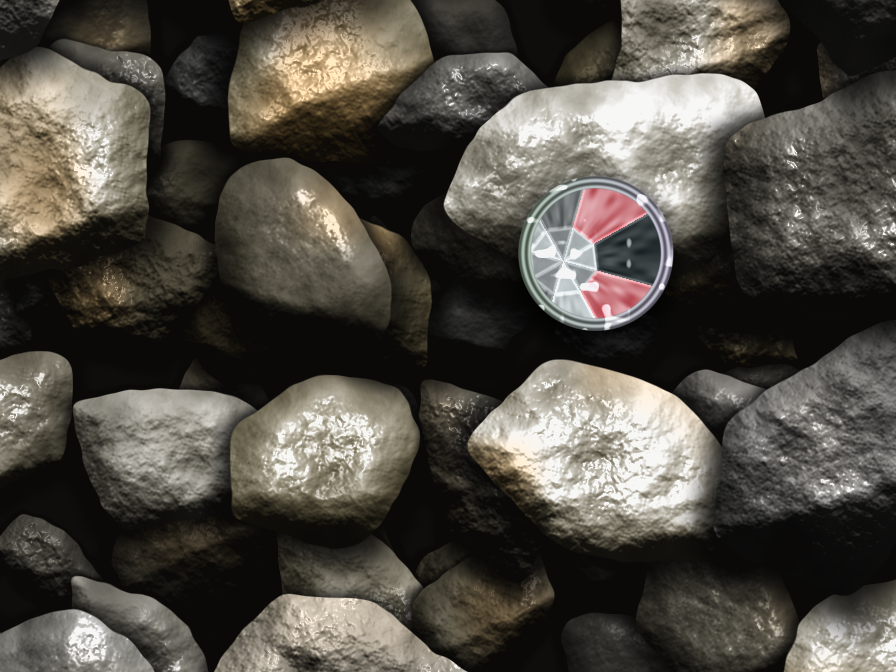
Write a Shadertoy shader that draws this texture.

```glsl
// Wet gravel with one cut-glass gem. Stones are rounded random polygons on
// jittered grids, painted from a dark small layer up to a lit large layer;
// each gets facets, a grainy bump, mottled colour and wet glints.

const float TAU = 6.2831853;
const int LAYERS = 3;
const int SIDES = 7;
const float BACK_CELL = 0.19;           // grid size of the deepest layer
const float CELL_GROWTH = 1.48;         // grid size ratio between layers
const float FRONT_PRESENCE = 0.8;       // share of front cells with a stone
const float GRAIN_FREQ = 15.0;
const float GRAIN_DEPTH = 0.062;
const float GLINT = 0.75;
const vec3 LIGHT = vec3(0.12, 0.60, 0.79);
const vec3 WARMTH = vec3(0.0, 0.018, 0.07);
const vec3 GAP_COLOR = vec3(0.055, 0.052, 0.045);
const vec3 RUST = vec3(1.10, 0.95, 0.76);
const vec2 GEM_CENTER = vec2(0.22, 0.123);  // from the canvas centre
const float GEM_RADIUS = 0.115;
const vec3 GEM_PALE = vec3(0.70, 0.73, 0.74);
const vec3 GEM_PINK = vec3(0.80, 0.38, 0.41);
const vec3 GEM_DARK = vec3(0.17, 0.20, 0.21);

vec3 hash3(vec2 p) {
    vec3 q = fract(vec3(p.xyx) * vec3(0.1031, 0.1030, 0.0973));
    q += dot(q, q.yxz + 33.33);
    return fract((q.xxy + q.yzz) * q.zyx);
}

float noise(vec2 p) {
    vec2 i = floor(p), f = fract(p);
    f = f * f * (3.0 - 2.0 * f);
    return mix(mix(hash3(i).x, hash3(i + vec2(1, 0)).x, f.x),
               mix(hash3(i + vec2(0, 1)).x, hash3(i + vec2(1, 1)).x, f.x), f.y);
}

float fbm(vec2 p) {
    float sum = 0.0, amp = 0.5;
    for (int i = 0; i < 5; i++) {
        sum += amp * noise(p);
        p = mat2(1.6, 1.2, -1.2, 1.6) * p + 7.3;
        amp *= 0.5;
    }
    return sum;
}

// Smooth polygon: x is 1 on the outline, yz is the outward gradient.
vec3 polygon(vec2 p, vec2 id, float sharpness) {
    float total = 0.0;
    vec2 grad = vec2(0);
    for (int i = 0; i < SIDES; i++) {
        vec3 h = hash3(id * 7.0 + float(i) * vec2(1.0, 3.0) + 11.0);
        float a = TAU * (float(i) + 0.8 * (h.x - 0.5)) / float(SIDES);
        vec2 n = vec2(cos(a), sin(a)) / (0.8 + 0.4 * h.y);
        float w = exp(sharpness * dot(p, n));
        total += w;
        grad += w * n;
    }
    return vec3(log(total) / sharpness, grad / total);
}

// Lit stone surface; tilt is the large-scale slope, look holds random traits.
vec3 stoneColor(vec2 p, vec2 tilt, vec3 look, float depthShade) {
    vec2 g = p * GRAIN_FREQ + look.xy * 90.0;
    float e = 0.03, grain = fbm(g);
    vec2 bump = vec2(fbm(g + vec2(e, 0)), fbm(g + vec2(0, e))) - grain;
    bump *= GRAIN_DEPTH * GRAIN_FREQ / e * mix(0.25, 1.0, look.x);
    vec3 n = normalize(vec3(tilt - bump, 1.0));
    float patches = noise(g * 0.4 + 31.0);
    float albedo = mix(0.36, 0.82, look.y) * (0.3 + 0.95 * grain + 0.45 * patches);
    float lum = albedo * (0.09 + 0.98 * max(dot(n, LIGHT), 0.0));
    float shine = max(dot(n, normalize(LIGHT + vec3(0, 0, 1))), 0.0);
    float wet = smoothstep(0.3, 0.75, noise(g * 0.55 + 5.0));
    lum += GLINT * wet * (0.65 * pow(shine, 70.0) + 0.14 * pow(shine, 12.0));
    lum = min(lum * depthShade, 0.97);
    vec3 col = vec3(lum) - WARMTH * 4.0 * lum * (1.0 - lum) * 1.7 * look.z;
    return col * mix(vec3(1), RUST, smoothstep(0.55, 0.9, patches) * look.z);
}

vec3 paintLayer(vec3 col, vec2 uv, int layer, float px) {
    float level = float(layer) / float(LAYERS - 1);
    float cell = BACK_CELL * pow(CELL_GROWTH, float(layer));
    vec2 warped = uv + 0.016 * vec2(noise(uv * 11.0), noise(uv * 11.0 + 40.0))
                     + 0.006 * vec2(noise(uv * 42.0), noise(uv * 42.0 + 70.0));
    vec2 home = floor(uv / cell);
    for (int k = 0; k < 9; k++) {
        vec2 id = home + vec2(k % 3, k / 3) - 1.0;
        vec2 key = id + 53.0 * float(layer + 1);
        vec3 place = hash3(key), look = hash3(key + 19.7), form = hash3(key + 37.1);
        if (layer == LAYERS - 1 && place.z > FRONT_PRESENCE) continue;
        float size = cell * mix(0.42, 0.58, form.x);
        float aspect = mix(0.58, 0.95, form.y), a = TAU * form.z;
        vec2 rel = (warped - (id + 0.5 + 0.5 * (place.xy - 0.5)) * cell) / size;
        if (dot(rel, rel) > 4.0) continue;
        mat2 spin = mat2(cos(a), -sin(a), sin(a), cos(a));
        vec2 squash = vec2(1.0, 1.0 / aspect);
        vec3 poly = polygon(spin * rel * squash, key, mix(7.0, 22.0, look.x));
        vec2 grad = (poly.yz * squash) * spin;
        // Soft contact shadow, longer below the stone
        float below = 0.5 - 0.5 * rel.y / (length(rel) + 0.01);
        col *= 0.2 + 0.8 * smoothstep(-0.05, mix(0.12, 0.5, below), poly.x - 1.0);
        // Body with a tilted top, bevelled rim and a steeper lower face
        float edge = (poly.x - 1.0) * size / length(grad);
        float cover = 1.0 - smoothstep(-px, px, edge);
        if (cover <= 0.0) continue;
        vec2 front = vec2(place.y - 0.5, -0.9);
        float crease = smoothstep(-0.05, 0.08, dot(rel, front) - mix(0.05, 0.6, place.x));
        vec2 tilt = (look.yz - 0.5) * 0.7 + front * crease * 0.9
                  + grad * smoothstep(0.45, 1.05, poly.x) * 1.1;
        col = mix(col, stoneColor(uv, tilt, look, mix(0.4, 1.06, sqrt(level))), cover);
    }
    return col;
}

vec3 paintGem(vec3 col, vec2 uv, float px) {
    vec2 q = (uv - GEM_CENTER) / GEM_RADIUS;
    float r = length(q), soft = px / GEM_RADIUS;
    col *= 0.3 + 0.7 * smoothstep(0.85, 1.35, length(q + vec2(0.04, 0.12)));
    // Eight facets fan out from an off-centre table
    vec2 t = q + vec2(0.42, 0.10);
    float turn = (atan(t.y, t.x) - 0.12) / (TAU / 8.0);
    float sector = floor(turn + 0.5), local = (turn - sector) * TAU / 8.0;
    float table = length(t) * cos(local) - 0.42;
    float tone = hash3(vec2(mod(sector, 8.0), 4.0)).x;
    float streak = noise(vec2(turn * 9.0, length(t) * 5.0));
    vec3 facet = GEM_PALE * (0.55 + 0.5 * tone);
    if (abs(sector) == 1.0) facet = mix(GEM_PINK, GEM_PALE, 0.5 * streak);
    if (sector == 0.0) facet = GEM_DARK;
    facet += 0.25 * (streak - 0.4);
    vec3 top = GEM_PALE * (0.72 + 0.4 * tone) + 0.15 * (fbm(q * 8.0) - 0.5);
    vec3 gem = mix(top, facet, smoothstep(-soft, soft, table));
    float seam = min(abs(table), length(t) * abs(sin(TAU / 16.0 - abs(local))));
    gem += 0.22 * (1.0 - smoothstep(0.01, 0.03 + soft, seam));
    // Clear rim with thin dark rings
    vec3 rim = GEM_PALE * (0.75 + 0.3 * sin(r * 75.0)) + vec3(0.04, 0.0, 0.06) * q.x;
    gem = mix(gem, rim, smoothstep(-soft, soft, r - 0.84));
    gem += 0.5 * smoothstep(0.7, 0.85, noise(q * 7.0 + 3.0));
    return mix(col, min(gem, 0.96), 1.0 - smoothstep(-soft, soft, r - 1.0));
}

void mainImage(out vec4 fragColor, in vec2 fragCoord) {
    vec2 uv = (fragCoord - 0.5 * iResolution.xy) / iResolution.y;
    float px = 1.0 / iResolution.y;
    vec3 col = GAP_COLOR;
    for (int layer = 0; layer < LAYERS; layer++)
        col = paintLayer(col, uv + 20.0, layer, px);
    col = max(col, GAP_COLOR * 0.7);
    fragColor = vec4(paintGem(col, uv, px), 1.0);
}
```
